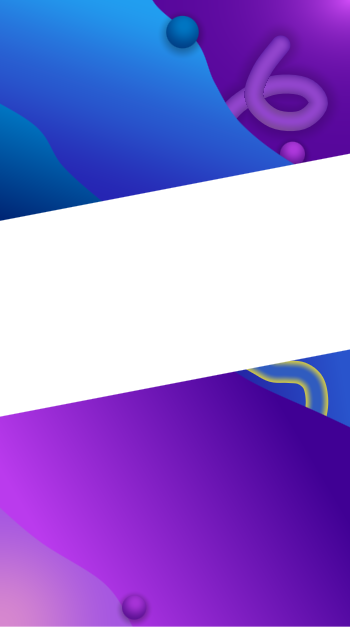
This background is drawn by a Shadertoy shader. Its source:

```glsl
// Two slanted panels of flowing blue and violet waves with glossy spheres and bent tubes.

const float HEIGHT = 7.68;      // canvas height in scene units, y pointing down
const float KNOT_STEP = 0.5;    // vertical spacing of wave knots

// Antialiased coverage of the region where d < 0
float cover(float d) {
    return clamp(0.5 - d / max(fwidth(d), 1e-5), 0.0, 1.0);
}

vec4 splineWeights(float f) {
    float g = f * f, h = g * f;
    return 0.5 * vec4(2.0 * g - h - f, 3.0 * h - 5.0 * g + 2.0,
                      4.0 * g - 3.0 * h + f, h - g);
}

// Horizontal offset from a smooth wave through evenly spaced knots
float wave(vec2 p, float top, float k[6]) {
    float t = clamp((p.y - top) / KNOT_STEP, 0.0, 4.999);
    int i = int(t);
    vec4 near = vec4(k[max(i - 1, 0)], k[i], k[i + 1], k[min(i + 2, 5)]);
    return p.x - dot(splineWeights(fract(t)), near);
}

vec2 pathPoint(float t, vec2 k[10]) {
    int i = min(int(t), 8);
    vec4 w = splineWeights(t - float(i));
    return w.x * k[max(i - 1, 0)] + w.y * k[i] + w.z * k[i + 1] + w.w * k[min(i + 2, 9)];
}

float segment(vec2 p, vec2 a, vec2 b) {
    vec2 ab = b - a;
    return length(p - a - ab * clamp(dot(p - a, ab) / dot(ab, ab), 0.0, 1.0));
}

// Distance to the path's centre line; later strands cross over earlier ones
float tubeDistance(vec2 p, float radius, vec2 k[10]) {
    float best = 1e3, bestT = 0.0;
    vec2 a = k[0];
    for (int i = 1; i <= 54; i++) {
        float t = float(i) / 6.0;
        vec2 b = pathPoint(t, k);
        float d = segment(p, a, b);
        if (d < best || (d < radius && t - bestT > 3.5)) {
            best = d;
            bestT = t;
        }
        a = b;
    }
    return best;
}

// Position along an axis, 0 at the start and 1 at the end
float ramp(vec2 p, vec2 start, vec2 end) {
    vec2 axis = end - start;
    return clamp(dot(p - start, axis) / dot(axis, axis), 0.0, 1.0);
}

vec3 sphere(vec3 base, vec2 p, vec2 centre, float radius, vec3 light, vec3 dark) {
    vec2 q = (p - centre) / radius;
    float shadow = 0.3 * (1.0 - smoothstep(0.7, 1.6, length(q - vec2(0.0, 0.15))));
    float shade = smoothstep(0.1, 1.5, length(q - vec2(0.1, -0.4)));
    return mix(base * (1.0 - shadow), mix(light, dark, shade), cover(length(q) - 1.0));
}

vec3 upperPanel(vec2 p, float px) {
    // Violet backdrop glowing in the corner
    vec3 col = mix(vec3(0.33, 0.02, 0.60), vec3(0.82, 0.30, 0.97),
                   exp(-1.9 * length((p - vec2(4.2, 0.0)) * vec2(0.8, 1.1))));

    // Looped tube
    float radius = 0.115;
    float d = tubeDistance(p, radius, vec2[10](
        vec2(2.6, 1.55), vec2(2.85, 1.25), vec2(3.25, 1.03), vec2(3.65, 1.04), vec2(3.82, 1.24),
        vec2(3.62, 1.44), vec2(3.28, 1.42), vec2(3.05, 1.18), vec2(3.14, 0.85), vec2(3.37, 0.54)));
    float rim = d / radius;
    vec3 tube = mix(vec3(0.57, 0.27, 0.80), vec3(0.38, 0.12, 0.66), rim * rim);
    float dusk = exp(-4.0 * dot(p - vec2(3.3, 1.5), p - vec2(3.3, 1.5)));
    tube = mix(tube, vec3(0.54, 0.36, 0.58), 0.65 * dusk * smoothstep(0.0, 1.0, rim));
    col *= 1.0 - 0.16 * (1.0 - smoothstep(0.08, 0.3, d));
    col = mix(col, tube, clamp(0.5 - (d - radius) / px, 0.0, 1.0));
    col = sphere(col, p, vec2(3.51, 1.85), 0.15, vec3(0.68, 0.22, 0.86), vec3(0.36, 0.07, 0.56));

    // Blue waves
    float t = ramp(p, vec2(1.75, 0.0), vec2(0.95, 2.4));
    vec3 blue = mix(vec3(0.13, 0.62, 0.94), vec3(0.16, 0.39, 0.83), smoothstep(0.0, 0.5, t));
    blue = mix(blue, vec3(0.15, 0.14, 0.70), smoothstep(0.35, 1.0, t));
    col = mix(col, blue, cover(wave(p, 0.0, float[6](1.83, 2.36, 2.58, 2.91, 3.58, 4.6))));
    vec3 navy = mix(vec3(0.0, 0.46, 0.76), vec3(0.0, 0.15, 0.46),
                    ramp(p, vec2(0.4, 1.4), vec2(0.0, 2.6)));
    col = mix(col, navy, cover(wave(p, 0.5, float[6](-1.3, -0.45, 0.41, 0.76, 1.33, 2.0))));
    return sphere(col, p, vec2(2.19, 0.385), 0.195, vec3(0.0, 0.46, 0.76), vec3(0.0, 0.25, 0.53));
}

vec3 lowerPanel(vec2 p, float px) {
    // Blue corner with a yellow-rimmed tube
    vec3 col = mix(vec3(0.14, 0.15, 0.65), vec3(0.16, 0.33, 0.80),
                   ramp(p, vec2(2.9, 4.6), vec2(4.1, 4.4)));
    float radius = 0.135;
    float d = tubeDistance(p, radius, vec2[10](
        vec2(2.7, 4.2), vec2(2.95, 4.28), vec2(3.1, 4.36), vec2(3.27, 4.45), vec2(3.45, 4.46),
        vec2(3.62, 4.48), vec2(3.75, 4.58), vec2(3.80, 4.75), vec2(3.79, 4.95), vec2(3.7, 5.2)));
    vec3 tube = mix(vec3(0.19, 0.36, 0.75), vec3(0.83, 0.79, 0.28), smoothstep(0.25, 1.1, d / radius));
    col = mix(col, tube, clamp(0.5 - (d - radius) / px, 0.0, 1.0));

    // Violet field, pink wave and sphere
    vec3 violet = mix(vec3(0.73, 0.23, 0.93), vec3(0.25, 0.0, 0.58),
                      ramp(p, vec2(0.4, 6.3), vec2(3.24, 4.63)));
    col = mix(col, violet, cover(wave(p, 4.0, float[6](2.4, 2.88, 3.93, 5.0, 6.1, 7.2))));
    vec3 pink = mix(vec3(0.84, 0.53, 0.81), vec3(0.65, 0.34, 0.88),
                    smoothstep(0.0, 1.5, length(p - vec2(0.0, 7.5))));
    col = mix(col, pink, cover(wave(p, 5.5, float[6](-0.6, -0.1, 0.48, 1.25, 1.58, 1.8))));
    return sphere(col, p, vec2(1.61, 7.29), 0.145, vec3(0.65, 0.20, 0.84), vec3(0.36, 0.07, 0.58));
}

void mainImage(out vec4 fragColor, in vec2 fragCoord) {
    float px = HEIGHT / iResolution.y;
    vec2 p = vec2(fragCoord.x, iResolution.y - fragCoord.y) * px;
    vec3 upper = upperPanel(p, px), lower = lowerPanel(p, px);

    // Slanted white band and the bottom margin
    float slant = p.y + 0.192 * p.x;
    vec3 col = mix(vec3(1.0), upper, cover(slant - 2.65));
    col = mix(col, lower, cover(5.0 - slant) * cover(p.y - 7.52));
    fragColor = vec4(col, 1.0);
}
```
